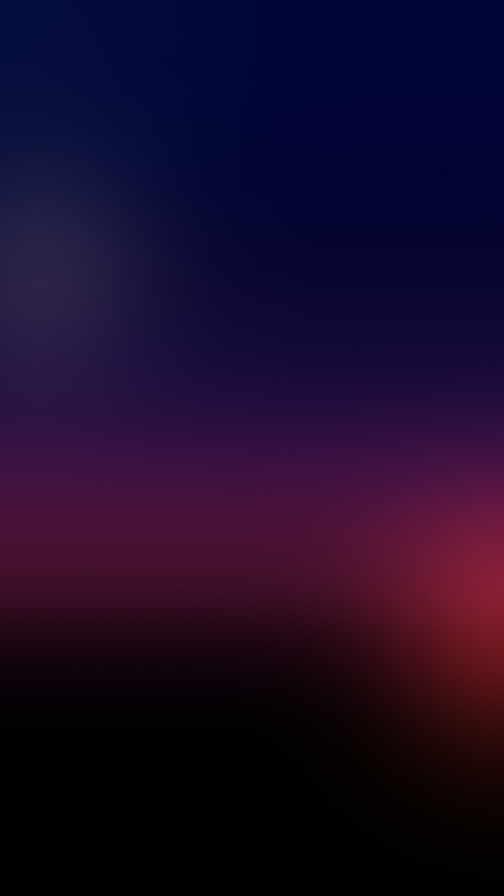
Reproduce this background procedurally as a Shadertoy shader.

```glsl
// Soft dusk backdrop: navy sky, a plum band and black ground.
// A smooth spline through evenly spaced colours forms the vertical gradient;
// Gaussian glows add a grey haze on the left and a crimson light on the right.

const int   STOPS       = 11;
const float STOPS_TOP   = 0.80;   // height of the first colour
const float STOPS_STEP  = 0.065;  // height between colours
const vec3  GRADIENT[STOPS] = vec3[STOPS](
    vec3(0.004, 0.012, 0.196), vec3(0.020, 0.016, 0.192),
    vec3(0.043, 0.024, 0.196), vec3(0.078, 0.035, 0.224),
    vec3(0.141, 0.051, 0.239), vec3(0.235, 0.063, 0.251),
    vec3(0.282, 0.067, 0.212), vec3(0.235, 0.055, 0.153),
    vec3(0.102, 0.020, 0.067), vec3(0.020, 0.004, 0.020),
    vec3(0.0));

const vec3 ZENITH_TINT    = vec3(-0.004, 0.004, 0.022);

const vec2 HAZE_CENTER    = vec2(0.08, 0.70);
const vec2 HAZE_SIZE      = vec2(0.23, 0.13);
const vec3 HAZE_COLOR     = vec3(0.130, 0.098, 0.070);

const vec2 CRIMSON_CENTER = vec2(1.02, 0.29);
const vec2 CRIMSON_SIZE   = vec2(0.26, 0.14);
const vec3 CRIMSON_COLOR  = vec3(0.345, 0.078, 0.063);

const vec2 BLUE_CENTER    = vec2(0.0, 0.92);
const vec2 BLUE_SIZE      = vec2(0.42, 0.30);
const vec3 BLUE_COLOR     = vec3(0.012, 0.035, 0.025);

const float DITHER = 1.0 / 255.0;

float hash(vec2 p) {
    vec3 q = fract(vec3(p.xyx) * 0.1031);
    q += dot(q, q.yzx + 33.33);
    return fract((q.x + q.y) * q.z);
}

float glow(vec2 uv, vec2 center, vec2 size) {
    vec2 d = (uv - center) / size;
    return exp(-dot(d, d));
}

vec3 stopColor(int i) {
    return GRADIENT[clamp(i, 0, STOPS - 1)];
}

// Catmull-Rom interpolation of the gradient colours
vec3 verticalGradient(float height) {
    float s = clamp((STOPS_TOP - height) / STOPS_STEP, 0.0, float(STOPS - 1));
    int i = int(s);
    float f = s - float(i);
    vec3 a = stopColor(i - 1), b = stopColor(i);
    vec3 c = stopColor(i + 1), d = stopColor(i + 2);
    vec3 cubic = 3.0 * (b - c) + d - a;
    vec3 square = 2.0 * a - 5.0 * b + 4.0 * c - d;
    return max(b + 0.5 * f * (c - a + f * (square + f * cubic)), 0.0);
}

void mainImage(out vec4 fragColor, in vec2 fragCoord) {
    vec2 uv = fragCoord / iResolution.xy;

    // Sky, band and ground
    vec3 color = verticalGradient(uv.y);
    color += ZENITH_TINT * smoothstep(0.75, 1.0, uv.y);

    // Side lights
    color += BLUE_COLOR * glow(uv, BLUE_CENTER, BLUE_SIZE);
    color += HAZE_COLOR * glow(uv, HAZE_CENTER, HAZE_SIZE);
    color += CRIMSON_COLOR * glow(uv, CRIMSON_CENTER, CRIMSON_SIZE);

    // Fine dither against banding
    color += (hash(fragCoord) - 0.5) * DITHER;
    fragColor = vec4(clamp(color, 0.0, 1.0), 1.0);
}
```
